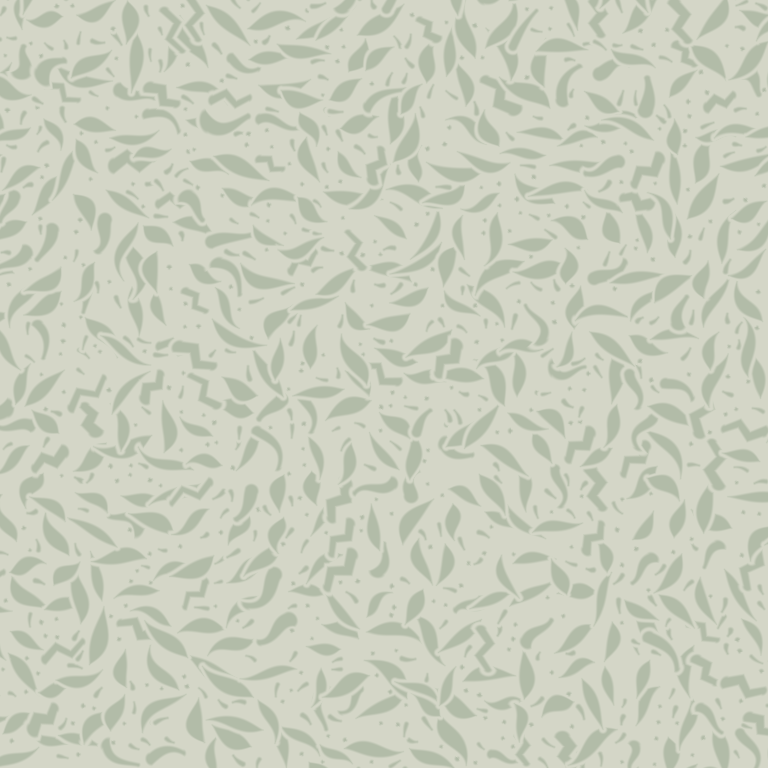
Reproduce this pattern procedurally as a Shadertoy shader.

```glsl
#define LEAF_CELLS 21.0
#define FLECK_CELLS 44.0
#define LEAF_LENGTH 0.031
#define LEAF_WIDTH 0.0086
#define FLECK_LENGTH 0.0095
#define FLECK_WIDTH 0.0027
#define GAP 0.0050
#define SOFTNESS 0.0021
#define SWIRL_SCALE 5.0
#define SWIRL_TURN 10.0
#define GROUND vec3(0.83, 0.84, 0.78)
#define SAGE vec3(0.70, 0.737, 0.66)

struct Mark {
    vec2 center, axis;
    float halfLength, halfWidth, arc, sway, kind;
};

vec4 hash4(vec2 p) {
    vec4 q = fract(p.xyxy * vec4(0.1031, 0.1030, 0.0973, 0.1099));
    q += dot(q, q.wzxy + 33.33);
    return fract((q.xxyz + q.yzzw) * q.zywx);
}

float valueNoise(vec2 p) {
    vec2 i = floor(p), f = fract(p);
    f = f * f * (3.0 - 2.0 * f);
    float low = mix(hash4(i).x, hash4(i + vec2(1, 0)).x, f.x);
    float high = mix(hash4(i + vec2(0, 1)).x, hash4(i + vec2(1, 1)).x, f.x);
    return mix(low, high, f.y);
}

// Direction follows a swirling field, with some disorder
vec2 swirlAxis(vec2 p, float jitter) {
    float a = SWIRL_TURN * valueNoise(p * SWIRL_SCALE + 40.0) + jitter;
    return vec2(cos(a), sin(a));
}

Mark leafMark(vec2 cell) {
    vec4 a = hash4(cell + 101.0), b = hash4(cell + 307.0);
    Mark m;
    m.center = (cell + 0.5 + 0.7 * (a.xy - 0.5)) / LEAF_CELLS;
    m.axis = swirlAxis(m.center, 1.3 * (a.z - 0.5));
    m.halfLength = LEAF_LENGTH * mix(0.72, 1.28, a.w);
    m.halfWidth = LEAF_WIDTH * mix(0.65, 1.25, b.x);
    m.arc = m.halfLength * 0.7 * (b.y - 0.5);
    m.sway = m.halfLength * 0.6 * (b.z - 0.5);
    m.kind = b.w;
    return m;
}

Mark fleckMark(vec2 cell) {
    vec4 a = hash4(cell + 523.0), b = hash4(cell + 811.0);
    bool dot = b.w > 0.6;
    Mark m;
    m.center = (cell + 0.5 + 0.7 * (a.xy - 0.5)) / FLECK_CELLS;
    m.axis = swirlAxis(m.center, 1.8 * (a.z - 0.5));
    m.halfLength = dot ? 0.0008 : FLECK_LENGTH * mix(0.6, 1.3, a.w);
    m.halfWidth = FLECK_WIDTH * mix(0.8, 1.3, b.x);
    m.arc = m.halfLength * 0.3 * (b.y - 0.5);
    m.sway = 0.0;
    m.kind = 0.8;
    return m;
}

// Distance to a tapered leaf, a blunt club or a kinked bar
float markDistance(vec2 p, Mark m) {
    vec2 r = p - m.center;
    r = vec2(dot(r, m.axis), dot(r, vec2(-m.axis.y, m.axis.x)));
    float len = m.halfLength * (m.kind < 0.72 ? 1.0 : 0.72);
    float t = clamp(r.x / len, -1.0, 1.0);
    float spine = m.arc * (t * t - 0.35) + m.sway * (t * t * t - t);
    float slope = (2.0 * m.arc * t + m.sway * (3.0 * t * t - 1.0)) / len;
    float width;
    if (m.kind < 0.72) {
        width = m.halfWidth * pow(max(1.0 - t * t, 0.0), 1.2) * (1.0 + 0.45 * t);
    } else if (m.kind < 0.88) {
        width = m.halfWidth * mix(0.35, 0.9, smoothstep(-1.0, 0.8, t));
    } else {
        float kink = 0.26 * len;
        spine = kink * (abs(fract(t * 0.75 + 0.25) - 0.5) * 4.0 - 1.0);
        slope = 3.0 * kink / len;
        width = m.halfWidth * (0.62 + 0.12 * t);
    }
    vec2 q = vec2(r.x - t * len, (r.y - spine) * inversesqrt(1.0 + slope * slope));
    return length(q) - width;
}

// Each leaf trims those laid before it, leaving an even gap
float leafField(vec2 p) {
    float field = 1.0;
    vec2 home = floor(p * LEAF_CELLS);
    for (int y = -1; y <= 1; y++)
    for (int x = -1; x <= 1; x++) {
        float d = markDistance(p, leafMark(home + vec2(x, y)));
        field = min(max(field, GAP - d), d);
    }
    return field;
}

bool hasRoom(Mark m) {
    vec2 reach = m.axis * m.halfLength;
    return leafField(m.center) > m.halfWidth + 0.5 * GAP
        && leafField(m.center + reach) > 0.8 * GAP
        && leafField(m.center - reach) > 0.8 * GAP;
}

// Short strokes and dots fill only the open ground
float fleckField(vec2 p) {
    float field = 1.0;
    vec2 home = floor(p * FLECK_CELLS);
    for (int y = -1; y <= 1; y++)
    for (int x = -1; x <= 1; x++) {
        Mark m = fleckMark(home + vec2(x, y));
        float d = markDistance(p, m);
        if (d < GAP + SOFTNESS && hasRoom(m)) field = min(max(field, GAP - d), d);
    }
    return field;
}

void mainImage(out vec4 fragColor, in vec2 fragCoord) {
    vec2 p = fragCoord / iResolution.y;
    float field = min(leafField(p), fleckField(p));
    float edge = max(SOFTNESS, 0.8 / iResolution.y);
    float ink = 1.0 - smoothstep(-edge, edge, field);
    fragColor = vec4(mix(GROUND, SAGE, ink), 1.0);
}
```
